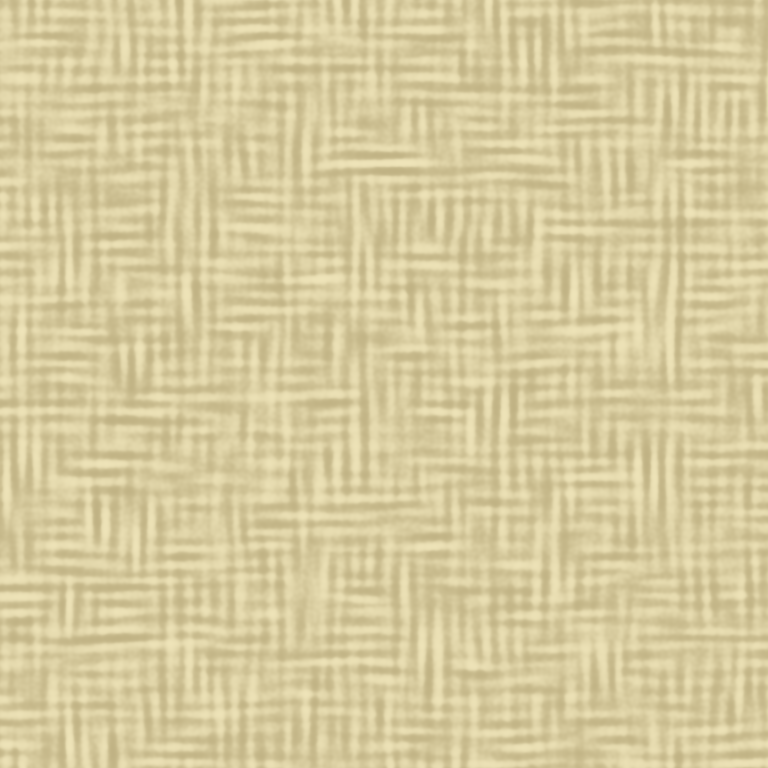
This texture is drawn by a WebGL 1 fragment shader. Its source:

```glsl
precision highp float;
// Cream woven cloth: fine upright and level threads that break and cross.
// Each thread set is a wavering sine plus stretched gradient noise, and a
// broad noise decides which set lies on top in each patch.

uniform vec2 u_resolution;

const float TAU = 6.2831853;

// Random unit gradient for a lattice corner
vec2 cornerGradient(vec2 cell) {
  float angle = TAU * fract(sin(dot(cell, vec2(127.1, 311.7))) * 43758.55);
  return vec2(cos(angle), sin(angle));
}

float gradientNoise(vec2 p) {
  vec2 cell = floor(p);
  vec2 f = fract(p);
  vec2 blend = f * f * f * (f * (f * 6.0 - 15.0) + 10.0);
  vec2 e = vec2(1.0, 0.0);
  float a = dot(cornerGradient(cell), f);
  float b = dot(cornerGradient(cell + e.xy), f - e.xy);
  float c = dot(cornerGradient(cell + e.yx), f - e.yx);
  float d = dot(cornerGradient(cell + e.xx), f - e.xx);
  return mix(mix(a, b, blend.x), mix(c, d, blend.x), blend.y);
}

// Threads running along the second axis, spaced along the first
float threads(vec2 p, float seed) {
  float waver = 0.45 * gradientNoise(p * vec2(9.0, 5.0) + seed);
  float regular = sin(TAU * (46.0 * p.x + waver));
  float strength = 0.62 + 0.9 * gradientNoise(p * vec2(34.0, 13.0) + seed * 2.0);
  float broken = gradientNoise(p * vec2(74.0, 15.0) + seed * 3.0);
  return regular * strength + 1.5 * broken;
}

void main() {
  vec2 p = gl_FragCoord.xy / u_resolution.y;

  // Weave: one thread direction dominates in each small patch
  float upright = clamp(0.5 + 1.1 * gradientNoise(p * 13.0 + 5.3), 0.08, 0.92);
  float relief = 2.0 * mix(threads(p.yx, 17.4), threads(p, 3.7), upright);

  // Fine fibre grain and faint broad unevenness
  relief += 0.5 * gradientNoise(p * 140.0 + 8.1);
  relief += 0.25 * gradientNoise(p * 5.0 + 2.6);

  // Soft limit keeps highlights and gaps within the cloth's narrow range
  float tone = relief / sqrt(1.0 + 0.3 * relief * relief);
  vec3 cream = vec3(0.843, 0.795, 0.619);
  vec3 shade = vec3(0.058, 0.062, 0.066);
  gl_FragColor = vec4(cream + shade * tone, 1.0);
}
```
